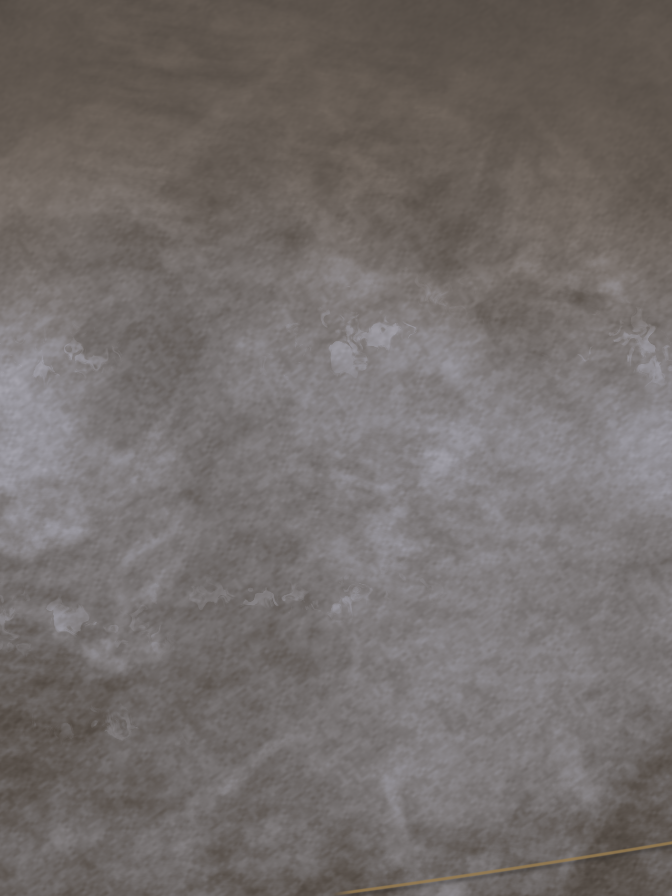
Reproduce this texture procedurally as a Shadertoy shader.

```glsl
// Burnished grey-brown plaster wall with silvery sheen, flaked patches and a thin straw-coloured line.

const vec3 WARM_TINT = vec3(1.0, 0.905, 0.825);
const vec3 COOL_TINT = vec3(1.0, 0.962, 0.960);
const vec3 SHEEN_TINT = vec3(0.99, 0.98, 1.03);
const vec3 LINE_COLOR = vec3(0.60, 0.49, 0.31);

const float TOP_TONE = 0.350;
const float BODY_TONE = 0.468;
const float CLOUD_AMOUNT = 0.22;
const float FOLD_AMOUNT = 0.05;
const float VEIN_AMOUNT = 0.075;
const float STREAK_AMOUNT = 0.12;
const float FLAKE_AMOUNT = 0.085;
const float MOTTLE_AMOUNT = 0.10;
const float GRAIN_AMOUNT = 0.055;
const float LINE_WIDTH = 0.0022;

// Flaked patches: centre x, centre y, half width, half height
const vec4 PATCHES[6] = vec4[6](
    vec4(0.45, 0.45, 0.20, 0.035), vec4(0.10, 0.40, 0.20, 0.045),
    vec4(0.10, 0.82, 0.16, 0.040), vec4(0.94, 0.80, 0.16, 0.060),
    vec4(0.54, 0.85, 0.15, 0.070), vec4(0.16, 0.25, 0.11, 0.030));

float hash(vec2 p) {
    return fract(sin(dot(p, vec2(127.1, 311.7))) * 43758.5453);
}

float noise(vec2 p) {
    vec2 i = floor(p), f = fract(p);
    f = f * f * (3.0 - 2.0 * f);
    return mix(mix(hash(i), hash(i + vec2(1, 0)), f.x),
               mix(hash(i + vec2(0, 1)), hash(i + vec2(1, 1)), f.x), f.y);
}

float fbm(vec2 p) {
    float sum = 0.0, amp = 0.5;
    for (int i = 0; i < 5; i++) {
        sum += amp * noise(p);
        p = mat2(1.6, 1.2, -1.2, 1.6) * p + 7.3;
        amp *= 0.5;
    }
    return sum / 0.97;
}

vec2 rotate(vec2 p, float a) {
    return vec2(cos(a) * p.x + sin(a) * p.y, cos(a) * p.y - sin(a) * p.x);
}

float glow(vec2 p, vec2 center, vec2 size) {
    vec2 d = (p - center) / size;
    return exp(-dot(d, d));
}

// Broad light: dark top, bright sides at mid height, dim lower corners
float lighting(vec2 p) {
    float tone = mix(TOP_TONE, BODY_TONE, smoothstep(1.42, 0.80, p.y));
    tone += 0.16 * glow(p, vec2(-0.02, 0.70), vec2(0.18, 0.18));
    tone += 0.13 * glow(p, vec2(1.02, 0.71), vec2(0.27, 0.17));
    tone += 0.035 * glow(p, vec2(0.50, 0.66), vec2(0.45, 0.20));
    tone += 0.04 * glow(p, vec2(0.74, 0.28), vec2(0.24, 0.20));
    tone -= 0.06 * glow(p, vec2(1.05, 0.05), vec2(0.30, 0.20));
    tone -= 0.04 * glow(p, vec2(0.00, 0.26), vec2(0.20, 0.14));
    return tone - 0.03 * smoothstep(0.20, 0.0, p.y);
}

// Overlapping trowel passes: soft on one side, crisp on the other
float folds(vec2 p, vec2 warp) {
    float f = fract(3.0 * fbm(p * vec2(1.7, 2.4) + 0.6 * warp + 4.0));
    float wave = f * f * smoothstep(1.0, 0.86, f);
    return wave * smoothstep(0.38, 0.62, noise(p * 4.0 + 21.0));
}

// Powdery crests running along one diagonal
float veins(vec2 p, vec2 warp, float angle) {
    vec2 q = rotate(p, angle);
    float crest = 1.0 - abs(2.0 * fbm(q * vec2(2.2, 6.0) + 0.5 * warp) - 1.0);
    float broken = smoothstep(0.35, 0.65, fbm(p * 30.0 + angle));
    return smoothstep(0.80, 1.0, crest) * mix(0.3, 1.0, broken)
         * smoothstep(0.35, 0.65, noise(p * 4.0 + 13.0 * angle));
}

// Ragged bright flecks inside the patches
float flakes(vec2 p, vec2 warp) {
    float area = 0.0;
    for (int i = 0; i < 6; i++) {
        area = max(area, glow(p, PATCHES[i].xy + 0.05 * warp, PATCHES[i].zw));
    }
    vec2 jitter = vec2(noise(p * 70.0), noise(p * 70.0 + 31.0));
    float ragged = fbm(rotate(p, 0.3) * vec2(44.0, 34.0) + 1.2 * jitter);
    float level = 0.74 - 0.24 * area;
    return area * smoothstep(level, level + 0.14, ragged);
}

void mainImage(out vec4 fragColor, in vec2 fragCoord) {
    vec2 p = fragCoord / iResolution.x;
    p.y *= iResolution.x / iResolution.y * 4.0 / 3.0;
    vec2 warp = vec2(fbm(p * 3.0 + 3.1), fbm(p * 3.0 + 17.7)) * 2.0 - 1.0;

    // Texture is strongest in the lit middle and fades toward the top
    float strength = mix(0.30, 1.0, smoothstep(1.25, 0.80, p.y));
    float tone = lighting(p);
    tone += CLOUD_AMOUNT * strength * (fbm(p * vec2(3.2, 4.6) + 1.3 * warp) - 0.5);
    tone += FOLD_AMOUNT * strength * (folds(p, warp) - 0.12);
    tone += VEIN_AMOUNT * strength * (veins(p, warp, 0.65) + veins(p, warp, -0.7) - 0.2);
    tone += FLAKE_AMOUNT * flakes(p, warp);

    // Brushed streaks, slightly tilted, in scattered areas
    vec2 q = vec2(p.x, p.y + 0.12 * p.x + 0.04 * warp.y);
    float brushed = smoothstep(0.35, 0.70, noise(p * 3.5 + 9.0));
    tone += STREAK_AMOUNT * brushed * (fbm(q * vec2(12.0, 52.0)) - 0.5) * mix(0.4, 1.0, strength);

    // Fine mottling and powdery grain
    tone += MOTTLE_AMOUNT * strength * (fbm(rotate(p, 0.5) * vec2(36.0, 52.0) + warp) - 0.5);
    tone += GRAIN_AMOUNT * strength * (noise(rotate(p, 0.6) * vec2(150.0, 210.0)) - 0.5);

    // Warm in the shade, cool and silvery in the light
    float cool = smoothstep(1.25, 0.70, p.y + 0.1 * warp.x);
    vec3 tint = mix(WARM_TINT, COOL_TINT, cool * smoothstep(0.30, 0.47, tone));
    tint = mix(tint, SHEEN_TINT, smoothstep(0.45, 0.62, tone) * mix(0.4, 1.0, cool));
    vec3 color = tone * tint;

    // Thin straw line with a dim edge below it
    float x = p.x - 0.5;
    float offset = p.y - (0.003 + 0.135 * x + 0.035 * x * x);
    float reach = smoothstep(-0.01, 0.03, x);
    float soft = 1.0 / iResolution.x;
    color *= 1.0 - 0.18 * reach * exp(-pow(abs(offset + 0.005) / 0.004, 2.0));
    float line = 1.0 - smoothstep(LINE_WIDTH - soft, LINE_WIDTH + soft, abs(offset));
    color = mix(color, LINE_COLOR, 0.85 * reach * line);

    fragColor = vec4(clamp(color, 0.0, 1.0), 1.0);
}
```
